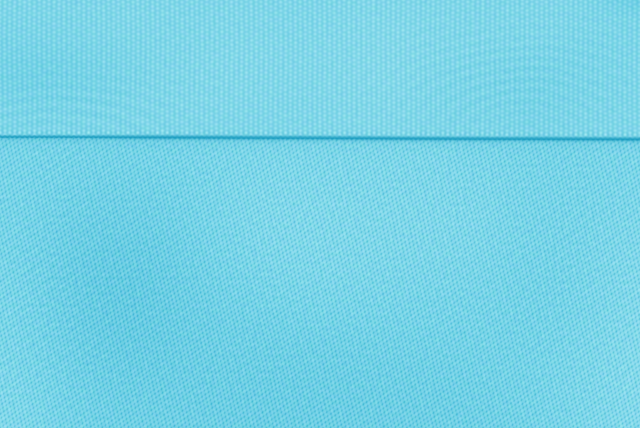
This texture is drawn by a Shadertoy shader. Its source:

```glsl
const float TAU = 6.28318;
const vec3 LIGHT_THREAD = vec3(0.54, 0.855, 0.92);
const vec3 MID_THREAD = vec3(0.45, 0.82, 0.90);
const vec3 DEEP_THREAD = vec3(0.355, 0.77, 0.87);
const vec3 SEAM_SHADE = vec3(0.10, 0.61, 0.75);
const vec3 STITCH_TINT = vec3(0.105, 0.050, 0.032);
const vec3 HUE_DRIFT = vec3(-0.012, 0.016, -0.022);
const vec2 MESH_PERIOD = vec2(0.0104, 0.0156);
const vec2 RIB_PERIOD = vec2(0.0115, 0.0100);
const float MESH_TILT = -0.36;
const float MESH_CONTRAST = 0.92;
const float RIB_CONTRAST = 0.68;
const float MOIRE_CONTRAST = 0.20;
const float TWILL_CONTRAST = 0.16;
const float BROAD_CONTRAST = 1.12;
const float SEAM_HEIGHT = 0.680;
const float SEAM_SLOPE = -0.0037;
const float SEAM_WIDTH = 0.0045;

vec2 hashGradient(vec2 cell) {
    float h = fract(sin(dot(cell, vec2(127.1, 311.7))) * 43758.5);
    return vec2(cos(TAU * h), sin(TAU * h));
}

float gradientNoise(vec2 p) {
    vec2 i = floor(p), f = fract(p);
    vec2 w = f * f * f * (f * (f * 6.0 - 15.0) + 10.0);
    vec2 e = vec2(0.0, 1.0);
    float a = dot(hashGradient(i), f);
    float b = dot(hashGradient(i + e.yx), f - e.yx);
    float c = dot(hashGradient(i + e.xy), f - e.xy);
    float d = dot(hashGradient(i + e.yy), f - e.yy);
    return mix(mix(a, b, w.x), mix(c, d, w.x), w.y);
}

float softSpot(vec2 p, vec2 centre, vec2 radius) {
    vec2 q = (p - centre) / radius;
    return exp(-dot(q, q));
}

// Fades detail too fine for the pixel grid.
float detailFade(vec2 period, float pixel) {
    return 1.0 - smoothstep(0.40, 0.70, length(1.0 / period) * pixel);
}

// Staggered dark holes in rows that fall to the right.
float meshStitch(vec2 p, float pixel) {
    float c = cos(MESH_TILT), s = sin(MESH_TILT);
    vec2 q = mat2(c, -s, s, c) * p;
    q += 0.003 * vec2(gradientNoise(p * 5.0), gradientNoise(p * 5.0 + 17.0));
    vec2 phase = TAU * q / MESH_PERIOD;
    float hole = 0.5 + 0.5 * cos(phase.x) * cos(phase.y);
    float weave = 0.75 - 2.0 * hole * hole;
    return (weave + 0.8 * gradientNoise(p * 110.0)) * detailFade(MESH_PERIOD, pixel);
}

// Upright ribs of staggered loops.
float ribStitch(vec2 p, float pixel) {
    float bend = 0.003 * gradientNoise(p * vec2(3.0, 5.0));
    vec2 phase = TAU * (p + vec2(bend, 0.5 * bend)) / RIB_PERIOD;
    float loops = cos(0.5 * phase.x) * cos(phase.y);
    float grain = gradientNoise(p * vec2(105.0, 80.0));
    return (0.55 * cos(phase.x) + 0.60 * loops + 0.65 * grain) * detailFade(RIB_PERIOD, pixel);
}

// Faint arcs where the ribs bend, on the right and lower left.
float ribMoire(vec2 p) {
    vec2 right = (p - vec2(1.23, 0.67)) * vec2(0.58, 1.0);
    vec2 left = (p - vec2(0.10, 0.64)) * vec2(0.38, 1.0);
    float warp = 2.4 * gradientNoise(p * 6.0);
    float arcs = cos(length(right) * 245.0 + warp) * softSpot(p, vec2(1.20, 0.83), vec2(0.28, 0.13));
    return arcs + cos(length(left) * 220.0 + warp) * softSpot(p, vec2(0.18, 0.75), vec2(0.26, 0.08));
}

// Faint rising bands toward both sides of the mesh.
float meshTwill(vec2 p) {
    float band = cos(TAU * dot(p, vec2(-0.57, 0.82)) / 0.021 + 3.0 * gradientNoise(p * 4.0));
    float sides = softSpot(p, vec2(0.05, 0.35), vec2(0.28, 0.40));
    return band * (sides + 0.7 * softSpot(p, vec2(1.40, 0.35), vec2(0.28, 0.40)));
}

// Shade runs from -1 for deep thread to 1 for light thread.
vec3 threadColour(float shade) {
    vec3 low = mix(MID_THREAD, DEEP_THREAD, clamp(-shade, 0.0, 1.0));
    return mix(low, LIGHT_THREAD, clamp(shade, 0.0, 1.0));
}

float lowerShade(vec2 p) {
    float shade = 0.06 + 0.35 * softSpot(p, vec2(0.80, 0.50), vec2(0.50, 0.22));
    shade -= 0.65 * softSpot(p, vec2(0.28, 0.34), vec2(0.24, 0.30));
    shade -= 0.45 * softSpot(p, vec2(0.78, 0.06), vec2(0.45, 0.22));
    shade -= 0.22 * softSpot(p, vec2(1.28, 0.40), vec2(0.16, 0.25));
    shade += 0.50 * softSpot(p, vec2(1.52, 0.10), vec2(0.20, 0.40));
    shade += 0.35 * softSpot(p, vec2(0.0, 0.05), vec2(0.14, 0.35));
    return BROAD_CONTRAST * shade + 0.12 * gradientNoise(p * 4.0) + TWILL_CONTRAST * meshTwill(p);
}

float upperShade(vec2 p) {
    float shade = 0.48 + 0.20 * softSpot(p, vec2(0.75, 0.86), vec2(0.35, 0.14));
    shade -= 0.40 * softSpot(p, vec2(0.10, 0.82), vec2(0.18, 0.09));
    shade -= 0.28 * softSpot(p, vec2(1.22, 0.80), vec2(0.18, 0.10));
    shade -= 0.70 * softSpot(p, vec2(1.52, 1.01), vec2(0.10, 0.04));
    return BROAD_CONTRAST * shade + 0.15 * gradientNoise(p * 5.0 + 31.0);
}

void mainImage(out vec4 fragColor, in vec2 fragCoord) {
    float pixel = 1.0 / iResolution.y;
    vec2 p = fragCoord * pixel;
    float rise = p.y - SEAM_HEIGHT - SEAM_SLOPE * p.x - 0.001 * gradientNoise(vec2(p.x * 3.0, 2.5));
    float upper = smoothstep(-0.75 * pixel, 0.75 * pixel, rise);

    // Two fabrics with a slight drift of hue.
    vec3 mesh = threadColour(lowerShade(p)) + STITCH_TINT * MESH_CONTRAST * meshStitch(p, pixel);
    float ribs = RIB_CONTRAST * ribStitch(p, pixel) + MOIRE_CONTRAST * ribMoire(p);
    vec3 colour = mix(mesh, threadColour(upperShade(p)) + STITCH_TINT * ribs, upper);
    colour += HUE_DRIFT * gradientNoise(p * 75.0 + 9.0);

    // Rolled hem, dark fold and soft shadow beneath.
    float teeth = 0.5 + 0.5 * cos(TAU * p.x / RIB_PERIOD.x);
    colour += STITCH_TINT * exp(-pow((rise - 0.011) / 0.005, 2.0)) * (teeth - 0.45) * 0.8;
    float foldWidth = SEAM_WIDTH * mix(0.75, 1.0, smoothstep(0.15, 0.40, p.x));
    float fold = exp(-pow((rise - 0.0015 * teeth) / foldWidth, 2.0));
    float shadow = (1.0 - upper) * exp(min(rise, 0.0) / 0.010);
    colour = mix(colour, SEAM_SHADE, clamp(0.80 * fold + 0.25 * shadow, 0.0, 0.95));
    fragColor = vec4(clamp(colour, 0.0, 1.0), 1.0);
}
```
